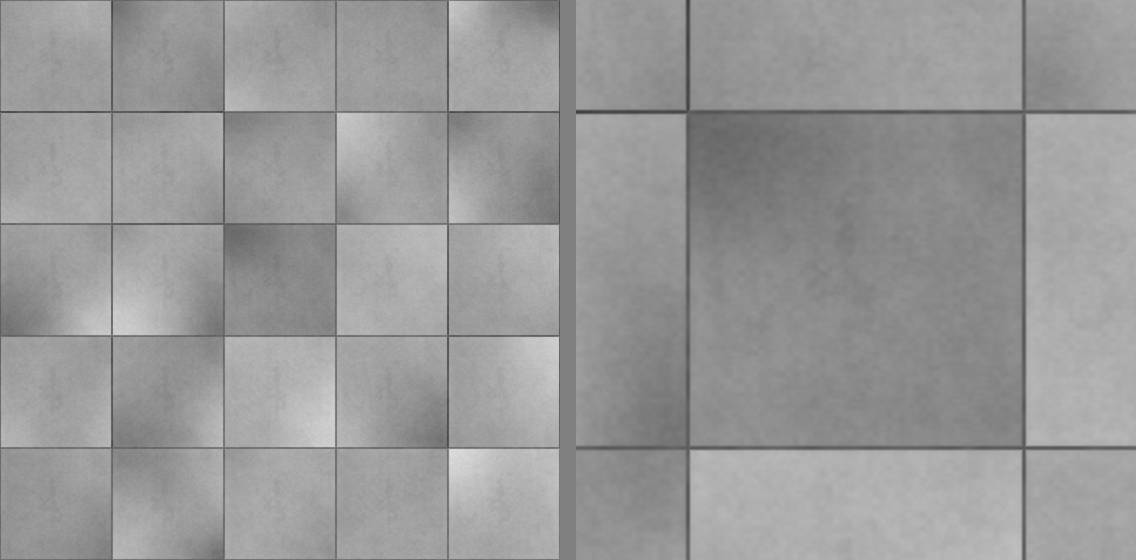
Left: the whole. Right: its middle third, enlarged.
Write a three.js fragment shader that draws this texture.

```glsl
// Five by five grey concrete tiles with thin dark joints, soft corner stains and fine grain.
varying vec2 vUv;

const float TILES = 5.0;
const vec3 CONCRETE = vec3(0.625);
const vec3 JOINT = vec3(0.37);
const vec3 JOINT_DEEP = vec3(0.17);
const float JOINT_HALF = 0.0056;    // in tile widths
const float JOINT_SOFT = 0.0050;
const float TILE_VARIATION = 0.075;
const float STAIN_STRENGTH = 0.19;
const float MOTTLE_STRENGTH = 0.07;
const float GRAIN_STRENGTH = 0.030;
const float RIM_STRENGTH = 0.018;

float hash(vec2 p) {
  return fract(sin(dot(p, vec2(127.1, 311.7))) * 43758.5453);
}

float noise(vec2 p) {
  vec2 i = floor(p);
  vec2 f = fract(p);
  f = f * f * (3.0 - 2.0 * f);
  return mix(mix(hash(i), hash(i + vec2(1.0, 0.0)), f.x),
             mix(hash(i + vec2(0.0, 1.0)), hash(i + vec2(1.0, 1.0)), f.x), f.y);
}

float fbm(vec2 p) {
  float sum = 0.0;
  float amplitude = 0.5;
  for (int i = 0; i < 5; i++) {
    sum += amplitude * noise(p);
    p = p * 2.03 + 17.3;
    amplitude *= 0.5;
  }
  return sum / 0.97;
}

// Light or dark clouds that fade inward from each corner
float cornerStains(vec2 local, vec2 tile) {
  float shade = 0.0;
  for (int i = 0; i < 4; i++) {
    float n = float(i);
    vec2 corner = vec2(mod(n, 2.0), floor(n / 2.0));
    vec2 seed = tile * 3.7 + corner * 1.9 + 5.3;
    vec2 reach = mix(vec2(0.25), vec2(0.85), vec2(hash(seed + 11.0), hash(seed + 23.0)));
    vec2 d = (local - corner) / reach;
    float tone = hash(seed) * 2.0 - 1.0;
    shade += tone * abs(tone) * exp(-dot(d, d) * 1.3);
  }
  return shade;
}

// Surface relief common to all tiles, with a faint change from one to the next
float mottling(vec2 local, vec2 tile) {
  vec2 warp = vec2(noise(local * 6.0), noise(local * 6.0 + 31.0)) * 0.16;
  float shared = fbm((local + warp) * vec2(7.0, 8.0) + 3.0) - 0.5;
  float own = fbm(local * 2.5 + tile * 13.0) - 0.5;
  float blotch = smoothstep(0.56, 0.75, fbm(local * 13.0 + 41.0));
  float centre = exp(-dot(local - 0.5, local - 0.5) * 9.0);
  return shared * 0.6 + own * 0.8 - blotch * (0.12 + 0.3 * centre);
}

// Mostly mid-grey joint with irregular deep stretches
vec3 jointColour(vec2 p, vec2 edge) {
  bool vertical = edge.x < edge.y;
  float line = floor((vertical ? p.x : p.y) + 0.5);
  float along = vertical ? p.y : p.x;
  float seed = line * 7.0 + (vertical ? 3.0 : 59.0);
  float depth = hash(vec2(floor(along), seed));
  depth = smoothstep(0.6, 1.0, depth) * (0.5 + 0.5 * noise(vec2(along * 9.0, seed)));
  float wear = noise(vec2(along * 24.0, seed + 5.0)) - 0.5;
  return mix(JOINT, JOINT_DEEP, depth) + wear * 0.06;
}

void main() {
  vec2 p = vUv * TILES;
  vec2 tile = floor(p);
  vec2 local = fract(p);
  vec2 edge = min(local, 1.0 - local);
  float edgeDistance = min(edge.x, edge.y);

  // Tile face
  float tone = (hash(tile + 8.0) - 0.5) * TILE_VARIATION;
  tone += cornerStains(local, tile) * STAIN_STRENGTH;
  tone += mottling(local, tile) * MOTTLE_STRENGTH;
  tone += (noise(p * 50.0) - 0.5) * GRAIN_STRENGTH;
  tone += (noise(p * 100.0 + 19.0) - 0.5) * GRAIN_STRENGTH * 0.5;

  // Pale rim, broken up by wear
  float rim = 1.0 - smoothstep(0.01, 0.07, edgeDistance);
  tone += rim * RIM_STRENGTH * (0.4 + noise(p * 7.0));
  vec3 colour = CONCRETE + tone;

  // Joint and its soft shadow
  colour *= 1.0 - 0.08 * exp(-edgeDistance * 90.0);
  float joint = 1.0 - smoothstep(JOINT_HALF - JOINT_SOFT, JOINT_HALF + JOINT_SOFT, edgeDistance);
  colour = mix(colour, jointColour(p, edge), joint);

  gl_FragColor = vec4(clamp(colour, 0.0, 1.0), 1.0);
}
```
